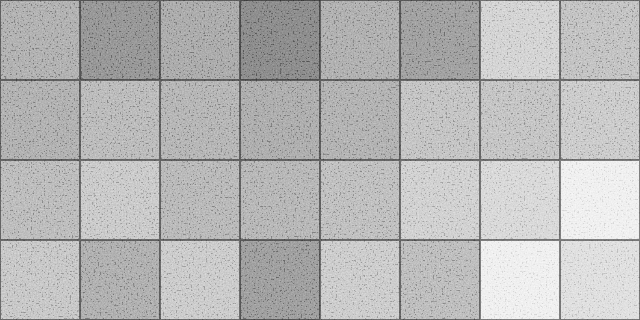
Reproduce this pattern procedurally as a WebGL 2 fragment shader.

```glsl
#version 300 es
precision highp float;

uniform vec2 u_resolution;
out vec4 outColor;

const float TAU = 6.2831853;
const vec2 TILES = vec2(8.0, 4.0);      // repeats across and down
const float JOINT_HALF_WIDTH = 0.006;   // in tile widths
const vec3 JOINT_COLOR = vec3(0.02);

const float PEAK_TONE = 0.77;           // tone of the brightest row
const float PEAK_ROW = 0.8;
const float ROW_FALLOFF = 0.025;
const float RIGHT_LIFT = 0.16;          // columns brighten to the right
const float ALTERNATION = 0.05;         // even against odd columns
const float DARK_COLUMN = 3.0;
const float DARK_COLUMN_DROP = 0.06;
const float TONE_JITTER = 0.04;         // random range between tiles
const vec2 TONE_RANGE = vec2(0.56, 0.97);

const float GRAIN_SCALE = 53.0;         // noise cells per tile
const float GRAIN_DEPTH = 0.10;
const float SPECK_SCALE = 43.0;
const vec2 SPECK_THRESHOLD = vec2(0.22, 0.42);
const float SPECK_DEPTH = 0.19;
const float PALE_CONTRAST = 0.45;       // texture strength on pale tiles

// Random value in 0..1 for an integer cell.
float hash(vec2 cell) {
  uvec2 h = uvec2(ivec2(cell)) * uvec2(1597u, 3812u) + uvec2(911u, 357u);
  h = h * 16645u + h.yx * 7919u;
  h ^= h >> 15u;
  h *= 48271u;
  h += h.yx * 69621u;
  h ^= h >> 13u;
  return float(h.x & 65535u) / 65535.0;
}

float cornerSlope(vec2 cell, vec2 corner, vec2 local) {
  float angle = TAU * hash(cell + corner);
  return dot(vec2(cos(angle), sin(angle)), local - corner);
}

float gradientNoise(vec2 p) {
  vec2 cell = floor(p);
  vec2 local = fract(p);
  vec2 blend = local * local * local * (local * (local * 6.0 - 15.0) + 10.0);
  float low = mix(cornerSlope(cell, vec2(0.0, 0.0), local),
                  cornerSlope(cell, vec2(1.0, 0.0), local), blend.x);
  float high = mix(cornerSlope(cell, vec2(0.0, 1.0), local),
                   cornerSlope(cell, vec2(1.0, 1.0), local), blend.x);
  return mix(low, high, blend.y);
}

// Grey level of one whole tile.
float tileTone(vec2 tile) {
  float rowOffset = tile.y - PEAK_ROW;
  float columnOffset = tile.x - DARK_COLUMN;
  float parity = 1.0 - 2.0 * mod(tile.x, 2.0);
  float liftByRow = min(1.0, 0.4 + abs(tile.y - 2.0));

  float tone = PEAK_TONE - ROW_FALLOFF * rowOffset * rowOffset;
  tone += RIGHT_LIFT * liftByRow * smoothstep(4.0, 7.0, tile.x);
  tone += ALTERNATION * parity * cos(TAU * tile.y / 3.0);
  tone -= DARK_COLUMN_DROP * exp(-4.0 * columnOffset * columnOffset);
  tone += TONE_JITTER * (hash(tile + 17.0) - 0.5);
  return clamp(tone, TONE_RANGE.x, TONE_RANGE.y);
}

void main() {
  vec2 p = gl_FragCoord.xy / u_resolution * TILES;
  float pixel = TILES.y / u_resolution.y;

  // Stone surface with fine grain and irregular dark specks.
  float tone = tileTone(floor(p));
  float contrast = mix(1.0, PALE_CONTRAST, smoothstep(0.75, 0.97, tone));
  float grain = gradientNoise(p * GRAIN_SCALE + 411.3);
  float pits = gradientNoise(p * SPECK_SCALE + 97.6);
  float specks = smoothstep(SPECK_THRESHOLD.x, SPECK_THRESHOLD.y, pits);
  float shade = tone + contrast * (GRAIN_DEPTH * grain - SPECK_DEPTH * specks);

  // Thin joints along the tile borders.
  vec2 toBorder = 0.5 - abs(fract(p) - 0.5);
  float jointDist = min(toBorder.x, toBorder.y);
  float joint = clamp(0.5 + (JOINT_HALF_WIDTH - jointDist) / pixel, 0.0, 1.0);

  outColor = vec4(mix(vec3(shade), JOINT_COLOR, joint), 1.0);
}
```
